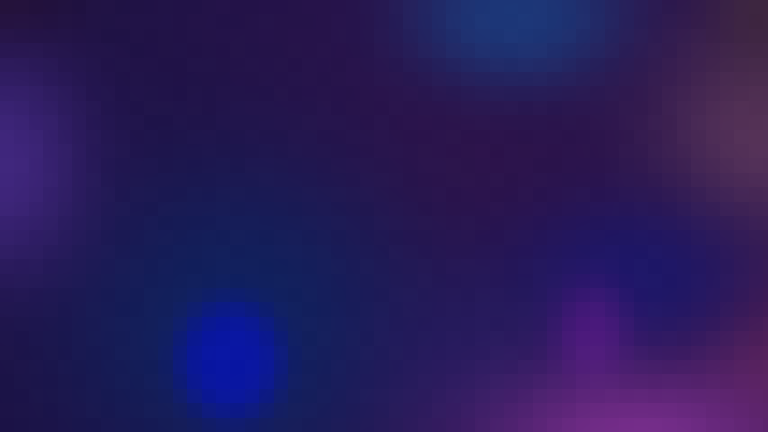
Reproduce this background procedurally as a Shadertoy shader.

```glsl
const float CELLS = 30.0; // mosaic rows over the canvas height

float hash(vec2 cell) {
    return fract(sin(dot(cell, vec2(127.1, 311.7))) * 43758.5);
}

// Elliptical falloff; a higher power gives a flatter core and firmer rim
float glow(vec2 p, vec2 center, vec2 radius, float power) {
    return exp(-pow(length((p - center) / radius), power));
}

vec3 addGlow(vec3 base, vec3 tint, float amount) {
    return mix(base, tint, clamp(amount, 0.0, 1.0));
}

// p.y spans 0..1, and right is the x of the right edge
vec3 nebula(vec2 p, float right) {
    float x = p.x / right;

    // Dark violet ground with a plum centre
    vec3 color = mix(vec3(0.115, 0.07, 0.27), vec3(0.16, 0.075, 0.295), smoothstep(0.0, 0.6, x));
    color = addGlow(color, vec3(0.18, 0.075, 0.29), 0.7 * glow(p, vec2(0.61 * right, 0.6), vec2(0.3, 0.25), 2.0));
    color = addGlow(color, vec3(0.13, 0.055, 0.18), 0.8 * glow(p, vec2(0.0, 1.0), vec2(0.18, 0.12), 2.0));

    // Broad navy haze and its bright core
    color = addGlow(color, vec3(0.06, 0.13, 0.37), glow(p, vec2(0.315 * right, 0.23), vec2(0.4, 0.38), 2.5));
    color = addGlow(color, vec3(0.035, 0.085, 0.64), glow(p, vec2(0.3 * right, 0.165), vec2(0.125, 0.14), 4.0));

    // Upper blue and left violet lights
    color = addGlow(color, vec3(0.11, 0.215, 0.47), glow(p, vec2(0.672 * right, 0.965), vec2(0.25, 0.165), 2.6));
    color = addGlow(color, vec3(0.25, 0.15, 0.49), glow(p, vec2(0.0, 0.62), vec2(0.2, 0.25), 2.2));

    // Right edge: mauve, warm corner and crimson
    color = addGlow(color, vec3(0.34, 0.2, 0.35), glow(p, vec2(right, 0.7), vec2(0.25, 0.24), 2.2));
    color = addGlow(color, vec3(0.25, 0.16, 0.23), 0.8 * glow(p, vec2(right, 1.0), vec2(0.14, 0.2), 2.0));
    color = addGlow(color, vec3(0.34, 0.13, 0.33), 0.9 * glow(p, vec2(right, 0.16), vec2(0.16, 0.21), 2.0));

    // Lower right: indigo haze, violet spot and magenta floor
    color = addGlow(color, vec3(0.105, 0.09, 0.42), 0.9 * glow(p, vec2(0.82 * right, 0.35), vec2(0.27, 0.18), 2.4));
    color = addGlow(color, vec3(0.14, 0.11, 0.38), 0.7 * glow(p, vec2(0.62 * right, 0.18), vec2(0.27, 0.22), 2.2));
    color = addGlow(color, vec3(0.29, 0.09, 0.49), 0.9 * glow(p, vec2(0.77 * right, 0.225), vec2(0.09, 0.12), 2.5));
    color = addGlow(color, vec3(0.47, 0.18, 0.55), glow(p, vec2(0.83 * right, -0.02), vec2(0.36, 0.17), 2.0));
    return color;
}

void mainImage(out vec4 fragColor, in vec2 fragCoord) {
    vec2 p = fragCoord / iResolution.y;
    float right = iResolution.x / iResolution.y;

    // Soft mosaic: blend each cell centre with the smooth field
    vec2 cell = floor(p * CELLS);
    vec2 cellCenter = (cell + 0.5) / CELLS;
    vec3 color = nebula(mix(p, cellCenter, 0.7), right);
    color += (hash(cell) - 0.5) * 0.008;

    fragColor = vec4(color, 1.0);
}
```
